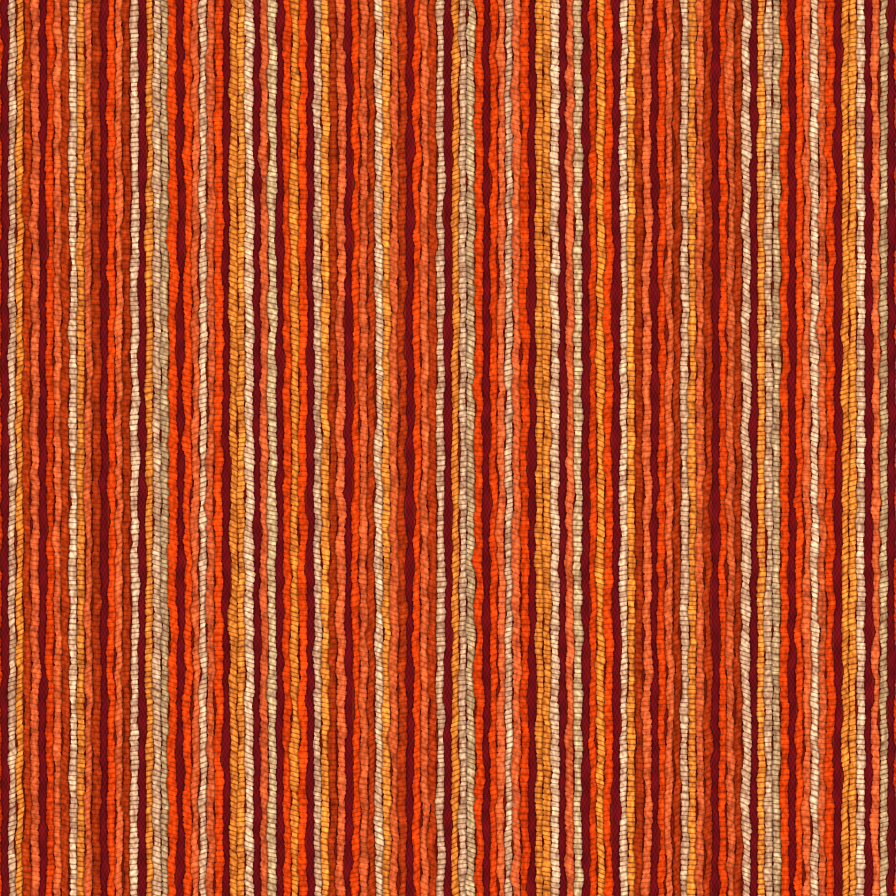
A Shadertoy shader for this texture:

```glsl
// Woven upholstery cloth: narrow stitched yarn stripes in warm colours over a maroon ground.
#define YARNS 117.2      // yarn columns across the canvas
#define PHASE 0.9        // sideways offset of the stripe sequence, in yarns
#define STITCHES 162.0   // stitches from bottom to top
#define WOBBLE 0.42      // sideways sway of a yarn, in yarns
#define HALF_WIDTH 0.54  // mean yarn half width, in yarns
#define SHADOW 0.42      // darkening beside a raised yarn
#define TINT 0.07        // brightness difference between yarns
#define FRAY 0.35        // roughness of the yarn edges
#define SAMPLES 3        // supersampling per axis

const float PI = 3.14159;
const int COUNT = 40;
const vec3 BACKING = vec3(0.56, 0.15, 0.05);  // rust threads below the yarns

// Stripe sequence of one repeat; each number selects a yarn colour.
const int SEQUENCE[COUNT] = int[COUNT](
    1, 0, 5, 4, 3, 2, 0, 1, 2, 3,
    5, 4, 2, 3, 0, 1, 2, 3, 5, 0,
    4, 5, 6, 1, 0, 1, 2, 5, 2, 1,
    0, 4, 4, 5, 0, 2, 6, 0, 1, 4);

const vec3 YARN_COLOUR[7] = vec3[7](
    vec3(0.44, 0.07, 0.09),   // maroon ground
    vec3(0.91, 0.26, 0.05),   // red orange
    vec3(0.89, 0.37, 0.18),   // coral
    vec3(0.70, 0.21, 0.06),   // rust
    vec3(0.96, 0.54, 0.19),   // amber
    vec3(0.89, 0.69, 0.53),   // cream
    vec3(0.82, 0.66, 0.47));  // olive cream

vec2 hash2(vec2 p) {
    vec3 q = fract(p.xyx * vec3(0.1031, 0.103, 0.0973));
    q += dot(q, q.yzx + 33.33);
    return fract((q.xx + q.yz) * q.zy);
}

float gradientDot(vec2 cell, vec2 offset) {
    float angle = 2.0 * PI * hash2(cell).x;
    return dot(vec2(cos(angle), sin(angle)), offset);
}

// Gradient noise, roughly -0.7 to 0.7
float noise(vec2 p) {
    vec2 i = floor(p), f = p - i;
    vec2 u = f * f * f * (f * (f * 6.0 - 15.0) + 10.0);
    vec2 e = vec2(1.0, 0.0);
    return mix(mix(gradientDot(i, f), gradientDot(i + e, f - e), u.x),
               mix(gradientDot(i + e.yx, f - e.yx), gradientDot(i + 1.0, f - 1.0), u.x), u.y);
}

int yarnKind(float id) {
    return SEQUENCE[int(mod(id, float(COUNT)))];
}

// Flat weave between the raised yarns: maroon bands, rust backing elsewhere
vec3 groundCloth(vec2 p, float s) {
    float weave = sin(4.0 * PI * s) * sin(PI * p.y * STITCHES * 1.4);
    float blotch = noise(vec2(s * 0.7, p.y * 60.0));
    vec3 base = yarnKind(floor(s)) == 0 ? YARN_COLOUR[0] : mix(BACKING, YARN_COLOUR[0], 0.3 + blotch);
    return base * (1.0 + 0.16 * weave + 0.25 * blotch);
}

// Lays one yarn, with its shadow, over the colour below
vec3 addYarn(vec3 below, vec2 p, float s, float id) {
    int kind = yarnKind(id);
    if (kind == 0) return below;
    vec2 rnd = hash2(vec2(id + 11.0, 4.7));
    float lane = id * 17.37 + 50.0;
    bool beaded = kind >= 4;

    // Uneven path and thickness
    float sway = noise(vec2(lane, p.y * 26.0)) + 0.5 * noise(vec2(lane + 5.3, p.y * 90.0));
    float thickness = HALF_WIDTH * (0.9 + 0.2 * rnd.x + 0.55 * noise(vec2(lane + 9.1, p.y * 42.0)));
    float d = (s - id - 0.5 - WOBBLE * sway * (beaded ? 0.75 : 1.1)) / thickness;

    // Stitches are slightly slanted and irregularly spaced
    float phase = p.y * STITCHES + rnd.y + (rnd.x - 0.5) * 0.8 * d
                + 1.1 * noise(vec2(lane + 2.6, p.y * 45.0));
    float gap = 1.0 - smoothstep(0.0, 0.75, abs(sin(PI * phase)));
    float fuzz = noise(vec2(s * 2.3, p.y * 210.0));
    float edge = abs(d) + 0.14 * gap + FRAY * fuzz;

    // Rounded shading, stitch gaps and fibre fuzz
    float light = 0.66 + 0.42 * sqrt(max(0.0, 1.0 - d * d));
    light *= 1.0 - (beaded ? 0.36 : 0.2) * gap;
    light *= 1.0 + TINT * (rnd.y - 0.5) * 2.0;
    light *= 1.0 + 0.42 * fuzz;
    light *= 1.0 + 0.3 * noise(vec2(lane + 3.7, p.y * 55.0));

    // Dim fibres turn towards the rust backing
    vec3 fibre = YARN_COLOUR[kind] * pow(vec3(light), vec3(0.85, 1.15, 1.25));
    vec3 shaded = below * (1.0 - SHADOW * (1.0 - smoothstep(0.8, 1.5, abs(d))));
    return mix(shaded, fibre, 1.0 - smoothstep(0.84, 1.1, edge));
}

vec3 fabric(vec2 p) {
    float s = p.x * YARNS + PHASE;
    vec3 colour = groundCloth(p, s);
    for (int k = -1; k <= 1; k++)
        colour = addYarn(colour, p, s, floor(s) + float(k));
    return colour;
}

void mainImage(out vec4 fragColor, in vec2 fragCoord) {
    vec3 sum = vec3(0.0);
    for (int j = 0; j < SAMPLES; j++)
        for (int i = 0; i < SAMPLES; i++) {
            vec2 jitter = (vec2(i, j) + 0.5) / float(SAMPLES) - 0.5;
            sum += fabric((fragCoord + jitter) / iResolution.xy);
        }
    fragColor = vec4(clamp(sum / float(SAMPLES * SAMPLES), 0.0, 1.0), 1.0);
}
```
